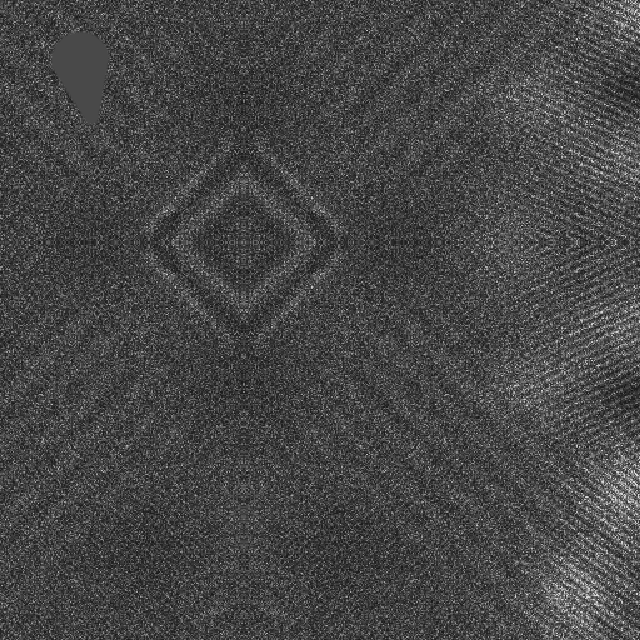
Give the GLSL for this background, as a WebGL 1 fragment shader.

```glsl
precision highp float;

uniform vec2 u_resolution;

const float TAU = 6.28318;
const float GRAIN_CELLS = 512.0;
const vec2 CENTER = vec2(0.38086, 0.62109);

float hash(vec2 cell, float seed) {
  vec3 v = fract(vec3(cell.xyx) * vec3(0.1031, 0.1030, 0.0973) + seed * 0.137);
  v += dot(v, v.yzx + 33.33);
  return fract((v.x + v.y) * v.z);
}

// Sum of hashes, close to a normal distribution of unit width
float grain(vec2 cell) {
  float sum = 0.0;
  for (int i = 0; i < 3; i++) sum += hash(cell, float(i));
  return (sum - 1.5) * 2.0;
}

float glow(vec2 p, vec2 center, vec2 size) {
  vec2 d = (p - center) / size;
  return exp(-dot(d, d));
}

float stripes(vec2 p, vec2 normal, float period) {
  return sin(dot(p, normal) * TAU / period);
}

float band(float x, float center, float width) {
  float d = (x - center) / width;
  return exp(-d * d);
}

// Capsule whose radius changes from one end to the other
float taperedCapsule(vec2 p, vec2 a, vec2 b, float ra, float rb) {
  vec2 ab = b - a;
  float t = clamp(dot(p - a, ab) / dot(ab, ab), 0.0, 1.0);
  return length(p - a - ab * t) - mix(ra, rb, t);
}

// Nested diamonds around the mirror center
float diamonds(vec2 q) {
  float d = q.x + q.y;
  float sides = smoothstep(0.0, 0.04, min(q.x, q.y));
  float rings = 0.22 * band(d, 0.102, 0.017) - 0.16 * band(d, 0.06, 0.02);
  rings += sides * 0.30 * band(d, 0.172, 0.011);
  return rings - 0.17 * band(d, 0.143, 0.014);
}

// Soft streaks running outward along the diagonals
float diagonals(vec2 q) {
  float s = abs(q.y - q.x);
  float reach = smoothstep(0.22, 0.42, q.x + q.y);
  float fade = 1.0 - smoothstep(0.12, 0.28, s);
  return reach * fade * (0.09 * cos(s * TAU / 0.064) + 0.03);
}

// Broad dark patches on the mirror axes
float shade(vec2 q) {
  float dark = glow(q, vec2(0.0, 0.22), vec2(0.09, 0.08));
  dark += glow(q, vec2(0.25, 0.0), vec2(0.07, 0.07));
  dark += glow(q, vec2(0.16, 0.48), vec2(0.09, 0.07));
  return -0.13 * dark;
}

// Bright lobes toward the right edge
float lobes(vec2 p, vec2 q) {
  float light = 0.30 * glow(q, vec2(0.46, 0.22), vec2(0.075, 0.06));
  light += 0.22 * glow(q, vec2(0.41, 0.0), vec2(0.06, 0.10));
  light += 0.30 * glow(q, vec2(0.61, 0.13), vec2(0.10, 0.05));
  light -= 0.32 * glow(q, vec2(0.61, 0.24), vec2(0.06, 0.035));
  light += 0.55 * glow(p, vec2(0.98, 0.23), vec2(0.06, 0.07));
  light += 0.50 * glow(p, vec2(0.90, 0.07), vec2(0.06, 0.07));
  light += 0.45 * glow(p, vec2(1.0, 0.98), vec2(0.07, 0.05));
  return light * step(CENTER.x, p.x);
}

// Fine interference lines, strongest on the right
float ripples(vec2 p, vec2 q) {
  float right = smoothstep(0.72, 0.95, p.x);
  float corner = smoothstep(0.34, 0.24, p.y);
  float fan = stripes(q, vec2(0.41, 0.91), 0.0125) * (1.0 - corner);
  fan += stripes(p, vec2(0.57, 0.82), 0.0125) * corner;
  float outer = smoothstep(0.3, 0.6, q.x + q.y) * (1.0 - right);
  float weave = stripes(q, vec2(0.71, 0.71), 0.0095);
  float columns = stripes(q, vec2(1.0, 0.0), 0.0078);
  float core = 1.0 - smoothstep(0.08, 0.17, q.x + q.y);
  return 0.24 * fan * right + 0.08 * weave * outer + 0.10 * columns * core;
}

void main() {
  vec2 p = gl_FragCoord.xy / u_resolution;
  vec2 q = abs(p - CENTER);

  // Broad tone, in logarithmic steps of brightness
  float tone = diamonds(q) + diagonals(q) + shade(q) + lobes(p, q);
  tone += 0.10 * smoothstep(0.65, 1.0, p.x);
  tone += 0.07 * glow(p, vec2(0.38, 0.18), vec2(0.06));

  // Mirrored grain and line texture
  float texture = 0.37 * grain(floor(q * GRAIN_CELLS)) + ripples(p, q);
  float gray = 0.245 * exp(tone + texture);

  // Smooth drop without grain
  float drop = taperedCapsule(p, vec2(0.126, 0.904), vec2(0.143, 0.818), 0.046, 0.012);
  gray = mix(gray, 0.285, smoothstep(0.003, -0.003, drop));

  gl_FragColor = vec4(vec3(clamp(gray, 0.0, 0.85)), 1.0);
}
```
